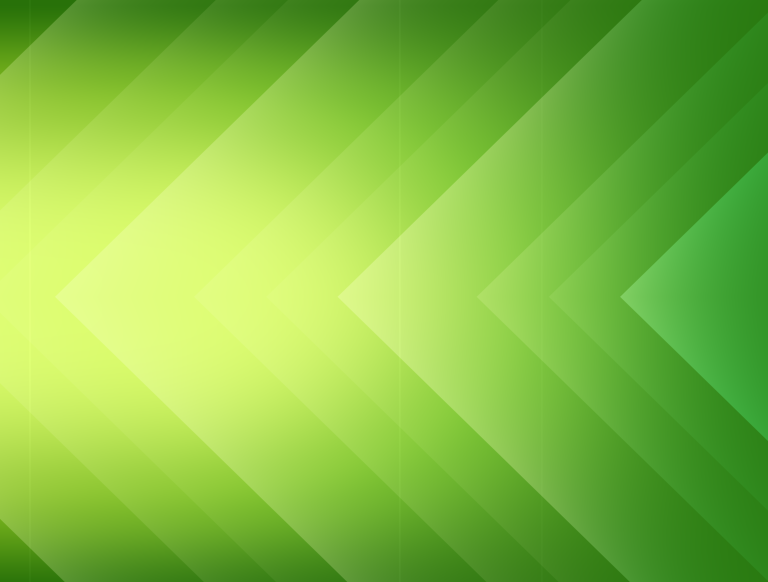
This background is drawn by a Shadertoy shader. Its source:

```glsl
// Translucent left-pointing chevrons over a lime-to-forest green glow.

// Dark, middle and bright greens; the middle is more olive at the left.
vec3 greenRamp(float light, float across) {
    vec3 dark = vec3(0.14, 0.43, 0.03);
    vec3 middle = mix(vec3(0.50, 0.73, 0.12), vec3(0.40, 0.77, 0.16), across);
    vec3 lower = mix(dark, middle, smoothstep(-0.08, 0.52, light));
    return mix(lower, vec3(0.85, 0.99, 0.38), smoothstep(0.36, 1.0, light));
}

// Opacity of a pane: crisp at its leading edge, fading behind it.
float pane(float depth, float strength, float fade, float pixel) {
    return strength * smoothstep(-pixel, pixel, depth) * exp(-fade * max(depth, 0.0));
}

void mainImage(out vec4 fragColor, in vec2 fragCoord) {
    float pixel = 1.0 / iResolution.y;
    vec2 p = fragCoord * pixel;
    float across = clamp(p.x / 1.32, 0.0, 1.0);
    float rise = abs(p.y - 0.49);
    float outer = min(rise / 0.5, 1.0);

    // Broad glow from the left, darkening to the right and the rims
    float light = (1.0 - smoothstep(0.28, 1.45, p.x)) * (1.0 - pow(outer, 1.65));
    vec3 color = greenRamp(light, across);

    // Repeated groups: one strong chevron and two faint followers
    vec3 sheen = mix(vec3(0.95, 1.0, 0.74), vec3(0.30, 0.96, 0.50), smoothstep(0.85, 1.36, p.x));
    float falloff = 1.0 - 0.45 * outer;
    float fade = 3.4 + 3.0 * outer;
    for (int i = -1; i < 3; i++) {
        float depth = p.x - 1.025 * rise - (0.0945 + 0.4855 * float(i));
        float follower = i < 2 ? falloff : 0.0;
        color = mix(color, sheen, falloff * pane(depth, 0.40, fade, pixel));
        color = mix(color, sheen, follower * pane(depth - 0.239, 0.18, fade + 1.0, pixel));
        color = mix(color, sheen, follower * pane(depth - 0.363, 0.11, fade + 1.0, pixel));
    }

    // Hairline vertical seams
    vec3 seamDistance = abs(p.x - vec3(0.0515, 0.687, 0.931));
    vec3 seams = 1.0 - smoothstep(vec3(0.0), vec3(0.001 + pixel), seamDistance);
    color += 0.022 * dot(seams, vec3(1.0, 1.0, 0.6));

    fragColor = vec4(clamp(color, 0.0, 1.0), 1.0);
}
```
